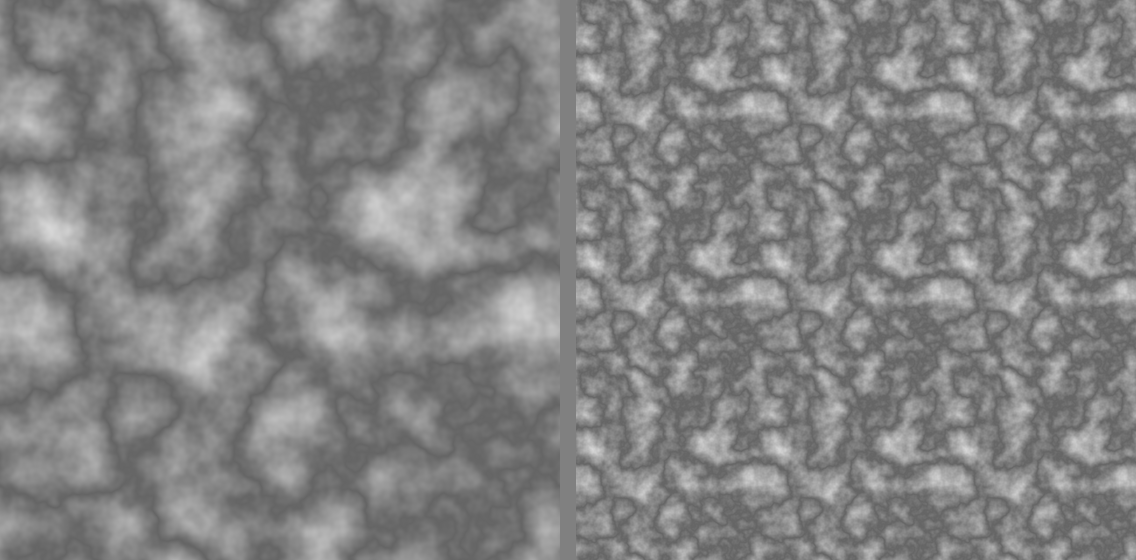
Left: one tile. Right: repeated 3 by 3.
Reproduce this texture procedurally as a three.js fragment shader.

```glsl
// Tileable grey smoke: folded gradient noise with soft clouds and thin dark creases.

varying vec2 vUv;

const float BASE_CELLS   = 5.0;    // noise cells across the tile in the first octave
const int   OCTAVES      = 5;
const float GAIN         = 0.5;    // amplitude ratio between octaves
const float CREASE_GREY  = 0.39;   // darkest tone, along the creases
const float CONTRAST     = 0.55;   // brightness gained away from the creases
const float CREASE_WIDTH = 0.014;  // rounding of the fold, in noise units
const vec2  OCTAVE_SHIFT = vec2(0.137, 0.291);  // keeps octave lattices apart
const float SEED         = 11.0;
const float TAU          = 6.2831853;

// Pseudo-random value in 0..1 for a lattice point and octave seed
float hash(vec3 p) {
  p = fract(p * vec3(0.1031, 0.1737, 0.0973) + 0.07);
  p += dot(p, p.yzx + 33.33);
  return fract((p.x + p.y) * p.z);
}

// Unit gradient at a lattice point
vec2 gradient(float column, float row, float seed) {
  float angle = TAU * hash(vec3(column, row, seed));
  return vec2(cos(angle), sin(angle));
}

// Gradient noise over one tile of period cells; the last cell joins the first
float gradientNoise(vec2 tileUv, float period, float seed) {
  vec2 p = fract(tileUv) * period;
  vec2 cell = min(floor(p), period - 1.0);
  vec2 next = (cell + 1.0) * step(cell + 1.5, vec2(period));
  vec2 f = p - cell;
  vec2 fade = f * f * f * (f * (f * 6.0 - 15.0) + 10.0);
  float a = dot(gradient(cell.x, cell.y, seed), f);
  float b = dot(gradient(next.x, cell.y, seed), f - vec2(1.0, 0.0));
  float c = dot(gradient(cell.x, next.y, seed), f - vec2(0.0, 1.0));
  float d = dot(gradient(next.x, next.y, seed), f - vec2(1.0, 1.0));
  return mix(mix(a, b, fade.x), mix(c, d, fade.x), fade.y);
}

// Sum of octaves, each with a whole number of cells per tile
float fractalNoise(vec2 uv) {
  float sum = 0.0;
  float amplitude = 1.0;
  float cells = BASE_CELLS;
  for (int i = 0; i < OCTAVES; i++) {
    float octave = float(i);
    vec2 shifted = uv + OCTAVE_SHIFT * (octave + 1.0);
    sum += amplitude * gradientNoise(shifted, cells, SEED + 7.0 * octave);
    amplitude *= GAIN;
    cells *= 2.0;
  }
  return sum;
}

void main() {
  // Fold the signed noise at zero, slightly rounded so creases stay smooth
  float n = fractalNoise(vUv);
  float folded = sqrt(n * n + CREASE_WIDTH * CREASE_WIDTH);

  float grey = CREASE_GREY + CONTRAST * folded;
  gl_FragColor = vec4(vec3(grey), 1.0);
}
```
